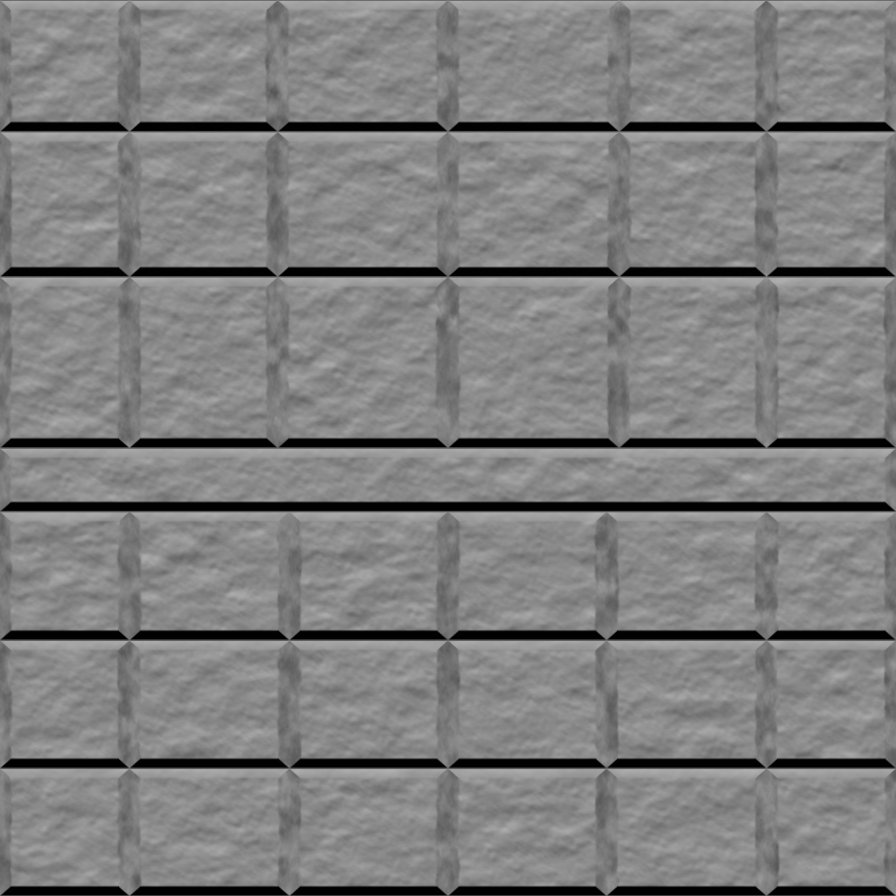
Reproduce this texture procedurally as a WebGL 2 fragment shader.

```glsl
#version 300 es
precision highp float;
// Grey bevelled stone blocks in six rows of six, split by a plain strip.

uniform vec2 u_resolution;
out vec4 outColor;

// Block edges, in fractions of the canvas from the lower left.
const float ROWS[8] = float[8](0.0, 0.1425, 0.2855, 0.429, 0.5, 0.691, 0.853, 1.0);
const float LOWER_COLS[7] = float[7](0.0, 0.1445, 0.323, 0.5, 0.677, 0.8555, 1.0);
const float UPPER_COLS[7] = float[7](0.0, 0.1445, 0.310, 0.5, 0.691, 0.8555, 1.0);
const float STRIP_BOTTOM = 0.429;
const float STRIP_TOP = 0.5;

const vec2 BEVEL = vec2(0.0122, 0.0108);  // side width, top and bottom height
const float SOFTNESS = 0.0016;
const float FACE_TONE = 0.54;
const float SIDE_TONE = 0.465;
const float LIT_TONE = 0.665;
const float LIT_INNER_TONE = 0.585;
const float SHADOW_TONE = 0.005;
const float SEAM_TONE = 0.34;

const vec2 STONE_SCALE = vec2(30.0, 46.0);
const vec2 LIGHT_STEP = vec2(-0.0018, 0.0052);
const float STONE_RELIEF = 0.40;
const vec2 SIDE_SCALE = vec2(85.0, 58.0);
const float SIDE_GRAIN = 0.30;

// Integer hash of a lattice point, 0 to 1.
float hash(vec2 cell) {
    uvec2 q = uvec2(ivec2(cell) + 4096);
    uint h = q.x * 1597334677u ^ q.y * 3812015801u;
    h = (h ^ (h >> 16)) * 2246822519u;
    h = (h ^ (h >> 13)) * 3266489917u;
    return float((h ^ (h >> 16)) >> 8) / 16777216.0;
}

float valueNoise(vec2 p) {
    vec2 i = floor(p);
    vec2 f = fract(p);
    f = f * f * f * (f * (f * 6.0 - 15.0) + 10.0);
    float low = mix(hash(i), hash(i + vec2(1, 0)), f.x);
    float high = mix(hash(i + vec2(0, 1)), hash(i + vec2(1, 1)), f.x);
    return mix(low, high, f.y);
}

float fbm(vec2 p) {
    float sum = 0.0;
    float weight = 0.53;
    for (int i = 0; i < 4; i++) {
        sum += weight * valueNoise(p);
        p = mat2(1.6, 1.1, -1.1, 1.6) * p + 17.3;
        weight *= 0.5;
    }
    return sum;
}

// Lower and upper edge of the interval that holds x.
vec2 rowSpan(float y) {
    vec2 span = vec2(0.0, 1.0);
    for (int i = 1; i < 7; i++) {
        if (ROWS[i] <= y) span.x = ROWS[i];
        else span.y = min(span.y, ROWS[i]);
    }
    return span;
}

vec2 columnSpan(float x, float y) {
    vec2 span = vec2(0.0, 1.0);
    if (y >= STRIP_BOTTOM && y < STRIP_TOP) return span;
    for (int i = 1; i < 6; i++) {
        float edge = y < STRIP_BOTTOM ? LOWER_COLS[i] : UPPER_COLS[i];
        if (edge <= x) span.x = edge;
        else span.y = min(span.y, edge);
    }
    return span;
}

// Coverage of a bevel face: within its width and nearer than its neighbour.
float bevelMask(float depth, float neighbour, float softness) {
    return smoothstep(-softness, softness, min(1.0 - depth, neighbour - depth));
}

void main() {
    vec2 uv = gl_FragCoord.xy / u_resolution;
    float soft = max(SOFTNESS, 0.75 / u_resolution.y);
    float edgeSoft = soft / BEVEL.y;

    // Distances to the block edges, in bevel widths.
    vec2 row = rowSpan(uv.y);
    vec2 column = columnSpan(uv.x, uv.y);
    float side = min(uv.x - column.x, column.y - uv.x) / BEVEL.x;
    float bottom = (uv.y - row.x) / BEVEL.y;
    float top = (row.y - uv.y) / BEVEL.y;

    // Embossed stone, lit from above.
    vec2 stone = uv * STONE_SCALE;
    float relief = fbm(stone) - fbm(stone + LIGHT_STEP * STONE_SCALE);
    float tone = FACE_TONE + STONE_RELIEF * relief;

    // Rough, darker sides with a slightly worn inner edge.
    float grain = fbm(uv * SIDE_SCALE + 61.0) - 0.5;
    float sideTone = SIDE_TONE + SIDE_GRAIN * grain;
    float wornSide = side + 0.35 * grain;
    float sideMask = smoothstep(-0.18, 0.18, 1.0 - wornSide)
        * smoothstep(-edgeSoft, edgeSoft, min(top, bottom) - side);
    tone = mix(tone, sideTone, sideMask);

    // Bright top and black bottom, softened where the rows meet.
    float litTone = mix(LIT_TONE, LIT_INNER_TONE, clamp(top, 0.0, 1.0)) + 0.15 * relief;
    float seam = smoothstep(0.0, edgeSoft, min(top, bottom));
    tone = mix(tone, mix(SEAM_TONE, litTone, seam), bevelMask(top, side, edgeSoft));
    tone = mix(tone, mix(SEAM_TONE, SHADOW_TONE, seam), bevelMask(bottom, side, edgeSoft));

    outColor = vec4(vec3(tone), 1.0);
}
```
